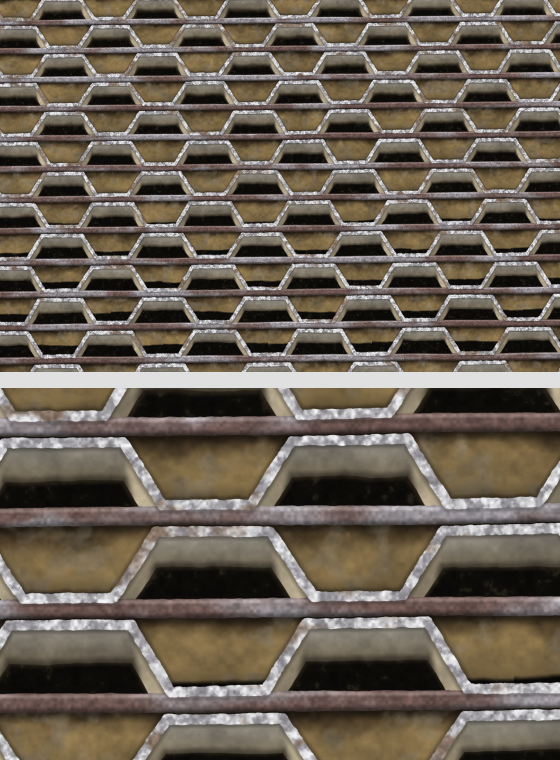
Top, the full canvas; bottom, a detail of the centre.
Give the GLSL for this texture, as a WebGL 2 fragment shader.

```glsl
#version 300 es
precision highp float;
// Weathered steel grating: flat bars joined by trapezoid-bent strips, seen in slight perspective.
uniform vec2 u_resolution;
out vec4 fragColor;

float hash(vec2 p) {
  vec3 q = fract(vec3(p.xyx) * 0.1031);
  q += dot(q, q.yzx + 33.33);
  return fract((q.x + q.y) * q.z);
}

float noise(vec2 p) {
  vec2 i = floor(p), f = fract(p);
  f = f * f * (3.0 - 2.0 * f);
  return mix(mix(hash(i), hash(i + vec2(1, 0)), f.x),
             mix(hash(i + vec2(0, 1)), hash(i + vec2(1, 1)), f.x), f.y);
}

float fbm(vec2 p) {
  float sum = 0.0, amp = 0.53;
  for (int i = 0; i < 4; i++) {
    sum += amp * noise(p);
    p = p * 2.03 + 17.1;
    amp *= 0.5;
  }
  return sum;
}

float segment(vec2 p, vec2 a, vec2 b) {
  vec2 d = b - a;
  return length(p - a - d * clamp(dot(p - a, d) / dot(d, d), 0.0, 1.0));
}

// Positive inside the trapezoid that opens downward
float trapezoid(vec2 p, vec2 top, vec2 foot) {
  vec2 n = normalize(vec2(foot.y - top.y, top.x - foot.x));
  return min(p.y - top.y, -dot(p - top, n));
}

void main() {
  vec2 p = gl_FragCoord.xy / u_resolution.y;
  p.y = 1.0 - p.y;
  float aa = 0.8 / u_resolution.y;

  // Wear at three scales
  float blotch = fbm(p * vec2(26.0, 34.0));
  float grain = fbm(p * 130.0 + 40.0);
  float speck = noise(p * 330.0);

  // Rows widen toward the viewer: y = 0.055 + b s + c s^2
  float b = 0.0751, c = 0.00068;
  float y = p.y + 0.009 * (p.x - 0.75) + 0.0022 * (noise(p * vec2(9.0, 22.0)) - 0.5);
  float s = (sqrt(b * b + 4.0 * c * (y - 0.055)) - b) / (2.0 * c);
  float row = ceil(s), v = s - row + 1.0;
  float rowHeight = b + 2.0 * c * s;
  float near = clamp(s / 12.0, 0.0, 1.0);

  // Cells in a row, shifted by half on odd rows
  float period = 0.248 + 0.00118 * row + 0.000167 * row * row;
  float start = 0.1686 + 0.00216 * row - 0.000294 * row * row;
  float u = (p.x - start) / period + 0.5 * mod(row, 2.0);
  vec2 id = vec2(floor(u + 0.5), row + 3.0);
  float k = period / 0.26;
  float vary = hash(id + 7.0) - 0.5;
  vec2 q = vec2((fract(u + 0.5) - 0.5) * period, v * rowHeight);
  q.x += 0.005 * (hash(id) - 0.5) * smoothstep(0.5, 0.4, abs(q.x / period));
  vec2 m = vec2(abs(q.x), q.y);
  vec2 top = vec2((0.052 + 0.004 * vary) * k, 0.175 * rowHeight);
  vec2 foot = vec2(0.089 * k, 0.88 * rowHeight);

  // Brown wall behind the cells that open upward
  float band = smoothstep(0.08, 0.42, v + 0.25 * (blotch - 0.5));
  vec3 color = mix(vec3(0.23, 0.18, 0.12), vec3(0.49, 0.41, 0.27), band);
  color = mix(color, vec3(0.47, 0.43, 0.36), 0.6 * smoothstep(0.5, 0.75, fbm(p * 45.0 + 9.0)));
  color *= 0.62 + 0.5 * blotch + 0.28 * grain;
  color *= 1.0 - 0.45 * smoothstep(0.62, 0.95, v + 0.2 * (grain - 0.5));
  vec3 pit = vec3(0.05, 0.043, 0.033) * (0.5 + grain);
  pit += vec3(0.07, 0.065, 0.045) * smoothstep(0.62, 0.85, grain);
  float ledge = mix(1.05, 0.54, smoothstep(0.12, 0.95, near)) + 0.08 * (blotch - 0.5) + 0.04 * vary;
  color = mix(color, pit, smoothstep(-0.035, 0.035, v - ledge));

  // Inner faces of each trapezoid, the right one lit
  float side = smoothstep(-0.004, 0.006, m.x - top.x - 0.12 * (m.y - top.y));
  vec3 face = mix(vec3(0.53, 0.51, 0.47), vec3(0.42, 0.38, 0.31), smoothstep(0.2, 0.62, v));
  vec3 flank = q.x > 0.0 ? vec3(0.68, 0.63, 0.53) : vec3(0.52, 0.48, 0.40);
  face = mix(face, flank, side);
  face *= 0.68 + 0.4 * blotch + 0.24 * grain;
  float depth = (mix(0.44, 0.35, near) + 0.05 * vary) * rowHeight;
  vec2 back = m - vec2(0.0, depth + 0.006 * (blotch - 0.5));
  float hole = trapezoid(back, top, foot);
  face *= 1.0 - 0.4 * smoothstep(-0.008, 0.0, hole) * (1.0 - side);
  vec3 deep = mix(vec3(0.17, 0.14, 0.10) * (0.6 + 0.6 * grain), pit,
                  smoothstep(0.002, 0.008, hole + 0.006 * near));
  face = mix(face, deep, smoothstep(-aa, aa, hole));
  color = mix(color, face, smoothstep(-aa, aa, trapezoid(m, top, foot)));

  // Flat bars: rusty mauve with grey patches, dark lower lip
  float bar = floor(s + 0.5);
  float across = (s - bar) * rowHeight;
  float halfBar = 0.0078 + 0.0018 * near;
  float edge = abs(across) - halfBar + 0.0018 * (grain - 0.5);
  float patina = fbm(vec2(p.x * 9.0, bar * 5.3 + p.y * 20.0));
  vec3 steel = mix(vec3(0.42, 0.33, 0.31), vec3(0.60, 0.58, 0.60), smoothstep(0.38, 0.68, patina));
  steel *= 0.66 + 0.38 * grain + 0.26 * speck;
  steel += 0.14 * smoothstep(0.0035, 0.0, abs(across + halfBar * 0.7));
  steel *= 1.0 - 0.45 * smoothstep(0.2, 1.0, across / halfBar);
  color *= 1.0 - 0.45 * smoothstep(0.010, 0.0, edge) * step(0.0, across);
  color = mix(color, steel, smoothstep(aa, -aa, edge));

  // Bright bent strip with rust spots
  float strip = min(segment(m, vec2(0.0, top.y), top), segment(m, top, foot));
  strip = min(strip, segment(m, foot, vec2(0.2, foot.y)));
  strip -= 0.0046 * k + 0.0022 * (grain - 0.5);
  vec3 zinc = mix(vec3(0.60, 0.59, 0.61), vec3(0.87, 0.87, 0.88), smoothstep(0.3, 0.65, grain));
  zinc = mix(zinc, vec3(0.46, 0.36, 0.28), 0.75 * smoothstep(0.56, 0.74, blotch));
  zinc *= 0.82 + 0.3 * speck;
  color *= 1.0 - 0.3 * smoothstep(0.005, 0.0, strip);
  color = mix(color, zinc, smoothstep(aa, -aa, strip));

  fragColor = vec4(clamp(color, 0.0, 1.0), 1.0);
}
```
